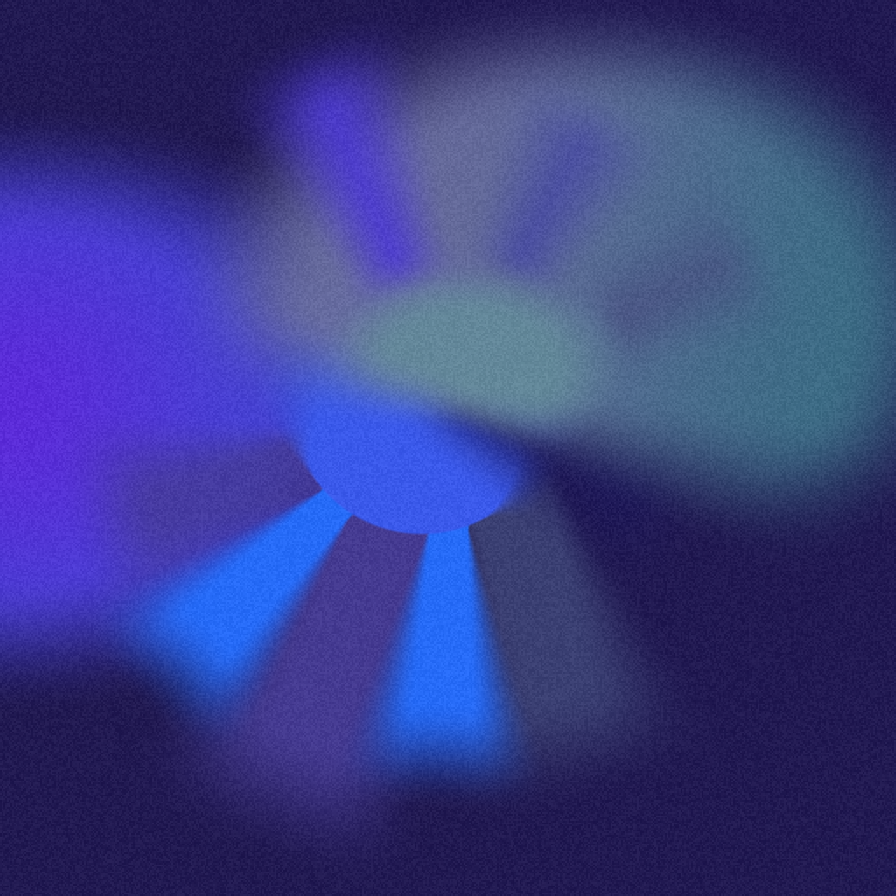
A WebGL 2 fragment shader for this background:

```glsl
#version 300 es
precision highp float;
// Soft fan of blurred petals and blue rays around a glowing hub, with fine grain.

uniform vec2 u_resolution;
out vec4 outColor;

// Colours
const vec3 NAVY = vec3(0.13, 0.10, 0.32);
const vec3 DEEP_NAVY = vec3(0.12, 0.10, 0.35);
const vec3 PURPLE = vec3(0.36, 0.17, 0.85);
const vec3 INDIGO = vec3(0.27, 0.26, 0.82);
const vec3 VIOLET = vec3(0.30, 0.23, 0.82);
const vec3 DUSK = vec3(0.28, 0.29, 0.64);
const vec3 PLUM = vec3(0.27, 0.23, 0.57);
const vec3 SLATE = vec3(0.23, 0.25, 0.45);
const vec3 GREY = vec3(0.41, 0.43, 0.62);
const vec3 TEAL = vec3(0.24, 0.44, 0.53);
const vec3 SAGE = vec3(0.39, 0.55, 0.60);
const vec3 HUB_BLUE = vec3(0.23, 0.35, 0.92);
const vec3 RAY_BLUE = vec3(0.15, 0.42, 0.97);

// Layout, in canvas units
const vec2 HUB = vec2(0.471, 0.551);
const float HUB_RADIUS = 0.147;
const vec2 FAN = vec2(0.65, 0.648);
const vec2 FAN_SIZE = vec2(0.38, 0.295);
const vec2 GLOW = vec2(0.0, 0.545);
const vec2 GLOW_SIZE = vec2(0.40, 0.265);
const float GRAIN_CELLS = 512.0;
const float GRAIN = 0.06;

float hash(vec2 cell) {
    vec3 q = fract(vec3(cell.xyx) * 0.1031);
    q += dot(q, q.yzx + 33.33);
    return fract((q.x + q.y) * q.z);
}

// Filled ellipse with a soft rim; softness is a fraction of its size
float ellipse(vec2 p, vec2 center, vec2 size, float softness) {
    float d = length((p - center) / size);
    return 1.0 - smoothstep(1.0 - softness, 1.0 + softness, d);
}

// Tapered petal from a to b; width and blur are (start, end) pairs
float petal(vec2 p, vec2 a, vec2 b, vec2 width, vec2 blur) {
    vec2 axis = b - a;
    float len = length(axis);
    float t = dot(p - a, axis) / (len * len);
    float side = abs((p.x - a.x) * axis.y - (p.y - a.y) * axis.x) / len;
    float s = clamp(t, 0.0, 1.0);
    float w = mix(width.x, width.y, s);
    float soft = mix(blur.x, blur.y, s);
    float body = 1.0 - smoothstep(w - soft, w + soft, side);
    return body * smoothstep(-0.3, 0.0, t) * (1.0 - smoothstep(0.72, 1.2, t));
}

void main() {
    vec2 p = gl_FragCoord.xy / u_resolution;
    vec3 color = NAVY;

    // Purple glow on the left
    vec3 glowColor = mix(PURPLE, INDIGO, smoothstep(0.0, 0.33, length(p - GLOW)));
    color = mix(color, glowColor, ellipse(p, GLOW, GLOW_SIZE, 0.3));

    // Dull lower petals
    vec2 dullBlur = vec2(0.015, 0.075);
    color = mix(color, PLUM, 0.75 * petal(p, vec2(0.341, 0.479), vec2(0.12, 0.414),
        vec2(0.037, 0.075), vec2(0.012, 0.07)));
    color = mix(color, SLATE, petal(p, vec2(0.573, 0.427), vec2(0.645, 0.155),
        vec2(0.055, 0.095), dullBlur));
    color = mix(color, PLUM, petal(p, vec2(0.434, 0.414), vec2(0.306, 0.102),
        vec2(0.055, 0.105), dullBlur));

    // Blue rays, crisp at the hub and blurred outward
    vec2 rayWidth = vec2(0.022, 0.078);
    vec2 rayBlur = vec2(0.002, 0.045);
    color = mix(color, RAY_BLUE, petal(p, vec2(0.372, 0.435), vec2(0.189, 0.251),
        rayWidth, rayBlur));
    color = mix(color, RAY_BLUE, petal(p, vec2(0.501, 0.408), vec2(0.491, 0.147),
        rayWidth, rayBlur));

    // Hub disc, softer toward its top and right
    vec2 h = p - HUB;
    float hubBlur = 0.002 + 0.05 * smoothstep(-0.09, 0.03, h.y)
        + 0.03 * smoothstep(0.07, 0.13, h.x);
    float hub = 1.0 - smoothstep(-hubBlur, hubBlur, length(h) - HUB_RADIUS);
    color = mix(color, HUB_BLUE, hub);

    // Shadow beneath the fan
    color = mix(color, DEEP_NAVY, 0.95 * petal(p, vec2(0.53, 0.545), vec2(0.74, 0.42),
        vec2(0.025, 0.055), vec2(0.05, 0.06)));

    // Upper fan, cut along a slanted lower edge
    float aboveCut = p.y - 0.551 + 0.28 * (p.x - 0.495);
    float cutBlur = 0.03 + 0.2 * abs(p.x - 0.52);
    float cut = smoothstep(-cutBlur, cutBlur, aboveCut);
    float fan = ellipse(p, FAN, FAN_SIZE, 0.24) * cut;
    vec3 fanColor = mix(GREY, TEAL, smoothstep(0.4, 1.0, p.x - 0.25 * (p.y - 0.6)));
    color = mix(color, fanColor, 0.95 * fan);

    // Coloured petals inside the fan
    vec2 fanBlur = vec2(0.04, 0.07);
    color = mix(color, VIOLET, 0.92 * petal(p, vec2(0.437, 0.72), vec2(0.348, 0.925),
        vec2(0.032, 0.06), fanBlur));
    color = mix(color, DUSK, 0.85 * petal(p, vec2(0.584, 0.72), vec2(0.665, 0.87),
        vec2(0.03, 0.045), fanBlur));
    color = mix(color, SLATE + 0.05, 0.65 * petal(p, vec2(0.70, 0.65), vec2(0.835, 0.72),
        vec2(0.035, 0.045), fanBlur));

    // Sage upper half of the hub
    float sage = ellipse(p, vec2(0.525, 0.59), vec2(0.135, 0.09), 0.35);
    color = mix(color, SAGE, 0.85 * sage * cut);

    // Fine grain
    color += GRAIN * (hash(floor(p * GRAIN_CELLS)) - 0.5);
    outColor = vec4(clamp(color, 0.0, 1.0), 1.0);
}
```
